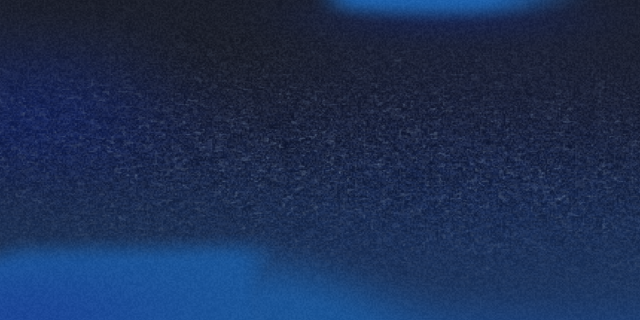
Give the GLSL for this background, as a Shadertoy shader.

```glsl
#define NIGHT vec3(0.110, 0.132, 0.210)
#define DUSK vec3(0.115, 0.210, 0.365)
#define SOOT vec3(0.105, 0.118, 0.155)
#define ROYAL vec3(0.080, 0.150, 0.400)
#define AZURE vec3(0.105, 0.340, 0.605)
#define COBALT vec3(0.105, 0.265, 0.590)
#define FLECK_COLOR vec3(0.36, 0.43, 0.53)
#define FLECK_SCALE vec2(80.0, 150.0)
#define FLECK_GAIN 0.55
#define GRAIN_SCALE 215.0
#define GRAIN_GAIN 0.115

float hash(vec2 p) {
    vec3 q = fract(vec3(p.xyx) * 0.1031);
    q += dot(q, q.yzx + 33.33);
    return fract((q.x + q.y) * q.z);
}

float valueNoise(vec2 p) {
    vec2 cell = floor(p), f = fract(p);
    f = f * f * (3.0 - 2.0 * f);
    float low = mix(hash(cell), hash(cell + vec2(1, 0)), f.x);
    float high = mix(hash(cell + vec2(0, 1)), hash(cell + vec2(1, 1)), f.x);
    return mix(low, high, f.y);
}

// Soft elliptical falloff around a center
float glow(vec2 uv, vec2 center, vec2 radius) {
    vec2 q = (uv - center) / radius;
    return exp(-dot(q, q));
}

// Dark cloth with broad stains of colour
vec3 backdrop(vec2 uv) {
    vec3 color = mix(DUSK, NIGHT, smoothstep(0.08, 0.72, uv.y));
    color = mix(color, ROYAL, 0.70 * glow(uv, vec2(0.05, 0.63), vec2(0.25, 0.22)));
    color = mix(color, ROYAL, 0.22 * glow(uv, vec2(0.75, 0.45), vec2(0.40, 0.30)));
    color = mix(color, SOOT, 0.75 * glow(uv, vec2(0.36, 0.90), vec2(0.16, 0.22)));
    color = mix(color, SOOT, 0.70 * glow(uv, vec2(0.12, 1.02), vec2(0.26, 0.13)));
    return mix(color, SOOT, 0.40 * glow(uv, vec2(1.0, 0.95), vec2(0.12, 0.20)));
}

// Bright pool at the bottom: a soft shelf, then a faint slope to the right
float lowerPool(vec2 uv) {
    float rim = 0.235 - 0.035 * exp(-uv.x * 22.0);
    rim += 0.02 * (valueNoise(vec2(uv.x * 9.0, 3.0)) - 0.5);
    float shelf = 1.0 - smoothstep(rim - 0.055, rim + 0.045, uv.y);
    shelf *= 1.0 - smoothstep(0.36, 0.47, uv.x + 0.12 * (uv.y - 0.2));
    float crest = mix(0.17, 0.03, smoothstep(0.40, 0.72, uv.x));
    float slope = 1.0 - smoothstep(crest - 0.12, crest + 0.11, uv.y);
    slope *= mix(0.95, 0.5, smoothstep(0.5, 0.95, uv.x));
    return max(shelf, slope * smoothstep(0.2, 0.42, uv.x));
}

// Bright strip at the top, bowed below and thinning to the right
float upperStrip(vec2 uv) {
    float bow = (uv.x - 0.68) / 0.26;
    float rim = 0.952 + 0.045 * bow * bow;
    float ends = smoothstep(0.48, 0.56, uv.x) * (1.0 - smoothstep(0.74, 0.96, uv.x));
    return ends * smoothstep(rim - 0.035, rim + 0.045, uv.y);
}

void mainImage(out vec4 fragColor, in vec2 fragCoord) {
    vec2 uv = fragCoord / iResolution.xy;
    vec2 p = fragCoord / iResolution.y;
    float pool = lowerPool(uv), strip = upperStrip(uv);

    // Colour fields
    vec3 color = backdrop(uv);
    vec3 poolColor = mix(AZURE, COBALT, 0.85 * glow(uv, vec2(0.03, 0.0), vec2(0.24, 0.16)));
    poolColor = mix(poolColor, COBALT, 0.5 * smoothstep(0.50, 0.9, uv.x));
    color = mix(color, poolColor, pool);
    color = mix(color, ROYAL, 0.45 * glow(uv, vec2(0.70, 0.94), vec2(0.20, 0.06)));
    color = mix(color, AZURE * 1.1, strip);

    // Short pale flecks, densest in a band across the middle
    float band = glow(uv, vec2(0.62, 0.53 - 0.06 * uv.x), vec2(0.85, 0.30));
    band *= (1.0 - 0.75 * pool) * (1.0 - strip);
    float fiber = valueNoise(p * FLECK_SCALE);
    float speck = valueNoise(p * vec2(115.0, 170.0) + 63.0);
    float patches = valueNoise(p * 26.0 + 7.0);
    float fleck = smoothstep(0.62, 1.0, fiber) * (0.25 + 0.75 * patches);
    fleck += 0.6 * smoothstep(0.68, 1.0, speck) * patches;
    color = mix(color, FLECK_COLOR, FLECK_GAIN * band * fleck);

    // Woven shading and fine grain
    float weave = valueNoise(p * vec2(55.0, 140.0) + 19.0) - 0.5;
    float grain = valueNoise(p * GRAIN_SCALE + 41.0) - 0.5;
    color *= 1.0 + 0.28 * band * weave;
    color += GRAIN_GAIN * grain * (0.40 + 0.60 * band);

    fragColor = vec4(clamp(color, 0.0, 1.0), 1.0);
}
```
